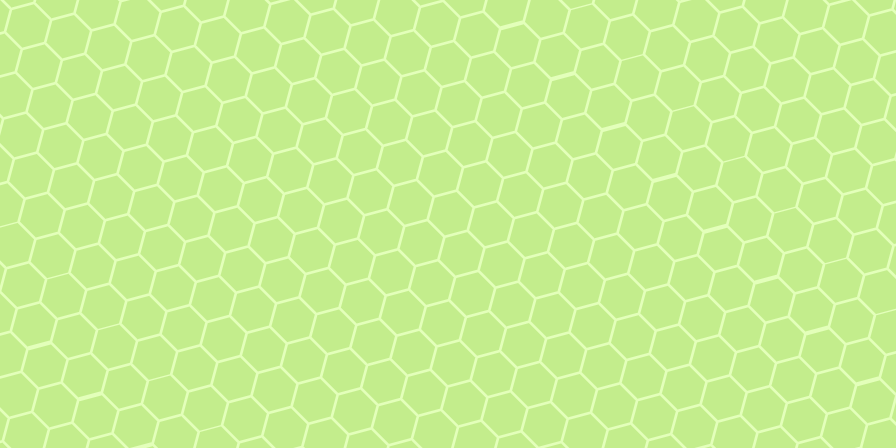
Give the GLSL for this pattern, as a Shadertoy shader.

```glsl
const float CELL = 0.0927; // distance between cell centres, in canvas heights

// Offset from the nearest centre of a hexagonal lattice with unit spacing
vec2 hexOffset(vec2 p) {
    vec2 period = vec2(1.0, sqrt(3.0));
    vec2 a = mod(p + 0.5 * period, period) - 0.5 * period;
    vec2 b = mod(p, period) - 0.5 * period;
    return dot(a, a) < dot(b, b) ? a : b;
}

// Coverage of a line, given the distance to its middle
float lineCoverage(float dist, float halfWidth, float pixel) {
    return clamp((halfWidth - dist) / pixel + 0.5, 0.0, 1.0);
}

// Half width of the shallow edges: two columns in every 27 differ
float seamHalfWidth(float column) {
    float k = mod(round(column), 27.0);
    if (abs(k - 9.0) < 0.5) return 0.05;
    if (abs(k - 12.0) < 0.5) return 0.016;
    return 0.032;
}

void mainImage(out vec4 fragColor, in vec2 fragCoord) {
    // Lattice space, turned by 45 degrees
    vec2 p = fragCoord / iResolution.y - vec2(1.006, 0.523);
    p = vec2(p.x + p.y, p.y - p.x) * sqrt(0.5) / CELL;
    float pixel = 1.0 / (iResolution.y * CELL);

    vec2 offset = hexOffset(p);
    vec2 centre = p - offset;

    // Signed position along the three edge normals
    float falling = offset.x;
    float shallow = dot(offset, vec2(0.5, 0.5 * sqrt(3.0)));
    float steep = dot(offset, vec2(0.5, -0.5 * sqrt(3.0)));

    // Both cells beside a shallow edge share its column number
    float column = 2.0 * centre.x + step(0.0, shallow);

    float lines = lineCoverage(0.5 - max(abs(falling), abs(steep)), 0.032, pixel);
    lines = max(lines, lineCoverage(0.5 - abs(shallow), seamHalfWidth(column), pixel));

    vec3 fill = vec3(0.765, 0.93, 0.55);
    vec3 stroke = vec3(0.89, 1.0, 0.73);
    fragColor = vec4(mix(fill, stroke, lines), 1.0);
}
```
